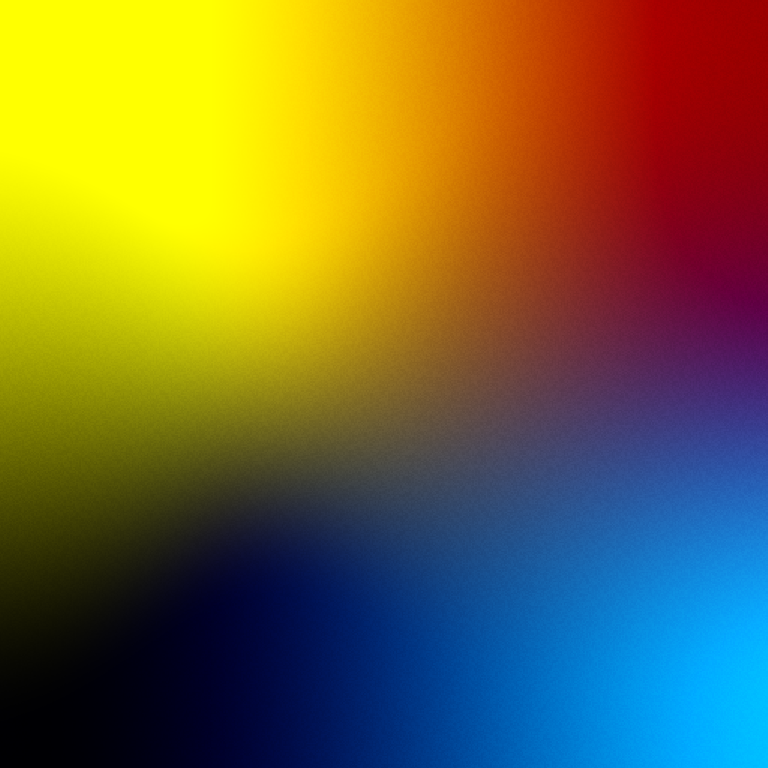
Write a Shadertoy shader that draws this background.

```glsl
// A soft four-corner gradient: yellow, red, black and bright blue.
// Two horizontal colour ramps, one for the top and one for the bottom, are
// blended by a vertical ramp that tightens near one column; fine grain on top.

// Corner colours; values outside 0..1 give flat, saturated corners.
const vec3 YELLOW = vec3(1.03, 1.03, 0.0);
const vec3 RED    = vec3(0.60, -0.20, 0.0);
const vec3 BLACK  = vec3(0.0, 0.0, 0.01);
const vec3 BLUE   = vec3(0.0, 0.78, 1.10);

// Start and end of each horizontal ramp, per channel.
const vec3 TOP_START    = vec3(0.27, 0.19, 0.0);
const vec3 TOP_END      = vec3(1.03, 1.08, 1.0);
const vec3 BOTTOM_START = vec3(0.0, 0.25, 0.03);
const vec3 BOTTOM_END   = vec3(1.0, 1.10, 1.10);

// Vertical blend: height of its middle, half width, and the tight column.
const float MID_LEFT     = 0.466;
const float MID_RIGHT    = 0.525;
const float HALF_WIDTH   = 0.45;
const float PINCH        = 0.20;
const float PINCH_X      = 0.352;
const float PINCH_SPREAD = 0.24;
const vec3  LOWER_FALLOFF = vec3(1.0, 2.0, 1.4); // how late each channel rises

const float GRAIN_CELLS    = 512.0;
const float GRAIN_STRENGTH = 0.035;

float hash(vec2 p) {
    return fract(sin(dot(p, vec2(12.9898, 78.233))) * 43758.5453);
}

// Share of the upper ramp at a point, from 0 (bottom) to 1 (top).
float upperShare(vec2 uv) {
    float offset = (uv.x - PINCH_X) / PINCH_SPREAD;
    float halfWidth = HALF_WIDTH - PINCH * exp(-offset * offset);
    float middle = mix(MID_LEFT, MID_RIGHT, smoothstep(0.35, 1.0, uv.x));
    return smoothstep(middle - halfWidth, middle + halfWidth, uv.y);
}

void mainImage(out vec4 fragColor, in vec2 fragCoord) {
    vec2 uv = fragCoord / iResolution.xy;

    // Horizontal ramps
    vec3 top = mix(YELLOW, RED, smoothstep(TOP_START, TOP_END, vec3(uv.x)));
    vec3 bottom = mix(BLACK, BLUE, smoothstep(BOTTOM_START, BOTTOM_END, vec3(uv.x)));

    // Vertical blend
    float upper = upperShare(uv);
    vec3 lower = pow(vec3(1.0 - upper), LOWER_FALLOFF);
    vec3 color = clamp(top * upper + bottom * lower, 0.0, 1.0);

    // Grain, strongest in the middle tones
    float grain = hash(floor(uv * GRAIN_CELLS)) - 0.5;
    color += grain * GRAIN_STRENGTH * 4.0 * color * (1.0 - color);

    fragColor = vec4(clamp(color, 0.0, 1.0), 1.0);
}
```
